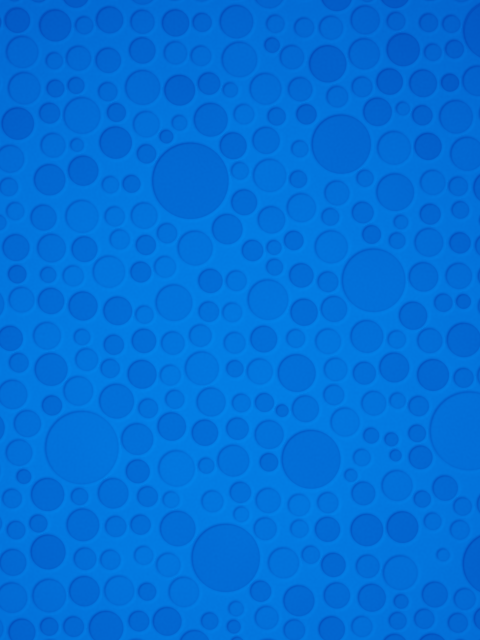
Give the GLSL for this texture, as a Shadertoy shader.

```glsl
// Layout, in canvas widths
const float SMALL_CELL = 0.066;
const float BIG_CELL = 0.285;
const float GAP = 0.0075;
const float SMALL_MIN = 0.022;
const float SMALL_MAX = 0.054;
const float SIZE_BIAS = 1.4;
const float JITTER = 0.5;
const float BIG_MIN = 0.056;
const float BIG_MAX = 0.084;
const float BIG_SHARE = 0.62;
const float SMALLEST_DRAWN = 0.011;

// Shading
const vec3 DEEP_BLUE = vec3(0.01, 0.345, 0.765);
const vec3 BRIGHT_BLUE = vec3(0.01, 0.50, 0.90);
const float SHEET_TONE = 0.70;
const float DISC_TONE = 0.43;
const float DISC_VARIATION = 0.30;
const vec2 GLOW_CENTRE = vec2(0.45, 0.40);
const vec2 GLOW_FALLOFF = vec2(0.9, 1.1);
const float GLOW_LIFT = 0.25;
const float GLOW_FADE = 0.98;
const vec2 SHADOW_SIDE = vec2(-0.78, 0.62);
const float RIM_WIDTH = 0.0031;
const float EDGE_SOFTNESS = 0.0016;

const int PATCH = 10;
vec3 discs[100]; // xy centre, z wished radius (0 when absent)

vec3 hash3(vec2 p) {
    vec3 q = fract((p.xyx + 71.0) * vec3(0.1031, 0.1030, 0.0973));
    q += dot(q, q.yxz + 33.33);
    return fract((q.xxy + q.yzz) * q.zyx);
}

float gradientNoise(vec2 p) {
    vec2 cell = floor(p), f = p - cell;
    vec2 u = f * f * (3.0 - 2.0 * f);
    vec4 corner;
    for (int k = 0; k < 4; k++) {
        vec2 o = vec2(k % 2, k / 2);
        corner[k] = dot(hash3(cell + o).xy * 2.0 - 1.0, f - o);
    }
    return mix(mix(corner.x, corner.y, u.x), mix(corner.z, corner.w, u.x), u.y);
}

// Large discs stay inside their own coarse cell
vec3 bigDisc(vec2 cell) {
    vec3 h = hash3(cell + 19.0);
    float r = mix(BIG_MIN, BIG_MAX, h.z);
    vec2 centre = (cell + 0.5) * BIG_CELL + (h.xy - 0.5) * (BIG_CELL - 2.0 * r - GAP);
    return vec3(centre, hash3(cell + 43.0).x < BIG_SHARE ? r : 0.0);
}

vec2 bigCell(vec2 p, int k) {
    return floor(p / BIG_CELL - 0.5) + vec2(k % 2, k / 2);
}

vec3 pushFromBig(vec3 s) {
    vec2 start = s.xy;
    for (int k = 0; k < 4; k++) {
        vec3 b = bigDisc(bigCell(start, k));
        vec2 away = s.xy - b.xy;
        float d = length(away) + 1e-5;
        if (b.z > 0.0) s.xy += away / d * max(b.z + 0.8 * s.z + GAP - d, 0.0);
    }
    return s;
}

vec3 seedDisc(vec2 cell) {
    vec3 h = hash3(cell);
    vec3 s = vec3((cell + 0.5 + JITTER * (h.xy - 0.5)) * SMALL_CELL,
                  mix(SMALL_MIN, SMALL_MAX, pow(h.z, SIZE_BIAS)));
    for (int k = 0; k < 4; k++) {
        vec3 b = bigDisc(bigCell(s.xy, k));
        if (distance(s.xy, b.xy) < b.z) return vec3(s.xy, 0.0);
    }
    return pushFromBig(s);
}

// Spread neighbours apart; results shift one slot so the update is in place
void relax(int size) {
    for (int y = 1; y < size - 1; y++)
    for (int x = 1; x < size - 1; x++) {
        vec3 s = discs[y * PATCH + x];
        vec2 push = vec2(0.0);
        for (int k = 0; k < 9; k++) {
            vec3 n = discs[(y + k / 3 - 1) * PATCH + x + k % 3 - 1];
            if (k == 4 || n.z == 0.0 || s.z == 0.0) continue;
            float d = distance(s.xy, n.xy) + 1e-5;
            push += (s.xy - n.xy) / d * max(s.z + n.z + GAP - d, 0.0) * n.z / (s.z + n.z);
        }
        s.xy += 0.65 * push;
        discs[(y - 1) * PATCH + x - 1] = s.z > 0.0 ? pushFromBig(s) : s;
    }
}

// Largest radius that leaves a gap to every neighbour
float fittedRadius(int x, int y) {
    vec3 s = discs[y * PATCH + x];
    float r = s.z * 1.25;
    for (int k = 0; k < 9; k++) {
        vec3 n = discs[(y + k / 3 - 1) * PATCH + x + k % 3 - 1];
        if (k == 4 || n.z == 0.0 || s.z == 0.0) continue;
        r = min(r, (distance(s.xy, n.xy) - GAP) * s.z / (s.z + n.z));
    }
    for (int k = 0; k < 4; k++) {
        vec3 b = bigDisc(bigCell(s.xy, k));
        if (b.z > 0.0) r = min(r, distance(s.xy, b.xy) - b.z - GAP);
    }
    return r;
}

void mainImage(out vec4 fragColor, in vec2 fragCoord) {
    vec2 p = fragCoord / iResolution.x;
    vec2 base = floor(p / SMALL_CELL + 0.5) - 5.0;
    for (int i = 0; i < 100; i++) discs[i] = seedDisc(base + vec2(i % PATCH, i / PATCH));
    relax(10);
    relax(8);

    // Nearest disc: edge distance, offset from centre, tone
    float edge = 1.0, variety = 0.5;
    vec2 offset = vec2(1.0);
    for (int k = 0; k < 20; k++) {
        ivec2 slot = ivec2(1 + k % 4, 1 + k / 4);
        vec2 cell = k < 16 ? base + 2.0 + vec2(slot) : bigCell(p, k - 16);
        vec3 s = k < 16 ? discs[slot.y * PATCH + slot.x] : bigDisc(cell);
        if (k < 16) s.z = fittedRadius(slot.x, slot.y);
        float d = distance(p, s.xy) - s.z;
        if (s.z > SMALLEST_DRAWN && d < edge) {
            edge = d;
            offset = p - s.xy;
            variety = hash3(cell + 87.0).y;
        }
    }

    // Flat faces, shaded rims and a lit sheet between them
    float soft = max(EDGE_SOFTNESS, 0.8 / iResolution.x);
    float face = 1.0 - smoothstep(-soft, soft, edge);
    float side = dot(offset / (length(offset) + 1e-5), SHADOW_SIDE);
    float sheet = SHEET_TONE + 0.06 * exp(-max(edge, 0.0) / 0.008);
    float tone = mix(sheet, DISC_TONE + DISC_VARIATION * (variety - 0.5), face);
    float rim = exp(-pow(edge / RIM_WIDTH, 2.0));
    float lip = exp(-pow((edge - 0.004) / 0.004, 2.0));
    tone -= rim * (0.14 + 0.42 * max(side, 0.0));
    tone += lip * 0.12 * max(-side, 0.0);

    // Broad light and fine surface grain
    vec2 fromGlow = (fragCoord / iResolution.xy - GLOW_CENTRE) * GLOW_FALLOFF;
    tone += GLOW_LIFT - GLOW_FADE * dot(fromGlow, fromGlow);
    tone += 0.07 * gradientNoise(p * 9.0) + 0.07 * gradientNoise(p * 170.0);
    fragColor = vec4(mix(DEEP_BLUE, BRIGHT_BLUE, clamp(tone, -0.2, 1.1)), 1.0);
}
```
